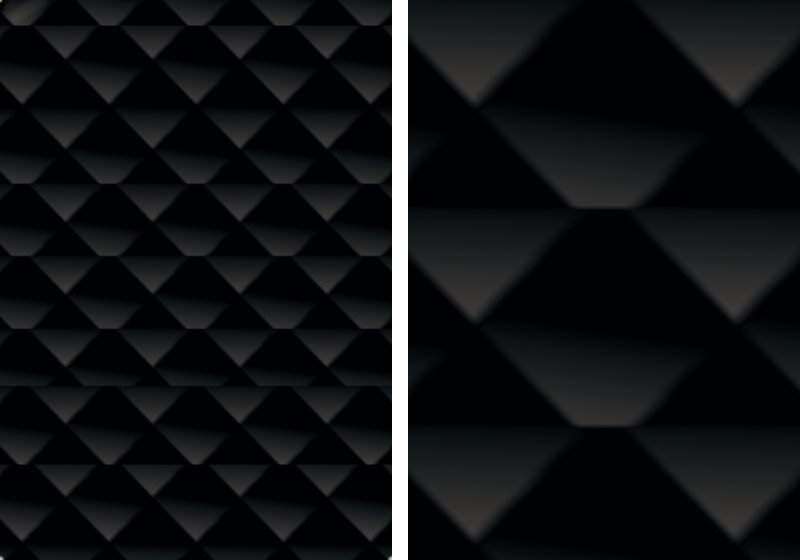
Left, the full canvas; right, a detail of the centre.
A Shadertoy shader for this pattern:

```glsl
float hash(vec2 p) {
    vec3 q = fract(p.xyx * vec3(0.1031, 0.1030, 0.0973));
    q += dot(q, q.yzx + 33.33);
    return fract((q.x + q.y) * q.z);
}

// Brightness of a lattice of diamond scales, each lit toward its lower tip
float scales(vec2 uv, float tipY, float band) {
    vec2 p = vec2(uv.x * 9.0 - 1.522, (tipY - uv.y) / 0.08);
    vec2 lattice = 0.5 * vec2(p.y + p.x, p.y - p.x);
    vec2 cell = floor(lattice);
    vec2 edge = 2.0 * fract(lattice);
    float height = 0.5 * (edge.x + edge.y);
    float side = 0.5 * (edge.x - edge.y);
    float rnd = hash(cell + 17.0 * band + 40.0);

    // Staggered rows lean more strongly to the left
    float lean = mix(0.04, 0.14, mod(cell.x + cell.y, 2.0));
    float light = max(1.0 - height - lean * side, 0.0);

    // Crisp left edge, softer and slightly wavy right edge
    float wave = 0.025 * sin(height * 16.0 + rnd) * height;
    light *= smoothstep(0.0, 0.13, edge.x);
    light *= smoothstep(0.0, 0.2, edge.y + wave);
    return light * mix(0.275, 0.295, rnd);
}

float segmentDistance(vec2 p, vec2 a, vec2 b) {
    vec2 d = b - a;
    return length(p - a - d * clamp(dot(p - a, d) / dot(d, d), 0.0, 1.0));
}

// Cool shadows rising to warm grey highlights
vec3 tone(float v) {
    vec3 dark = mix(vec3(0.0, 0.004, 0.006), vec3(0.05, 0.07, 0.08), min(v / 0.05, 1.0));
    return mix(dark, vec3(0.24, 0.23, 0.22), clamp((v - 0.05) / 0.19, 0.0, 1.1));
}

void mainImage(out vec4 fragColor, in vec2 fragCoord) {
    vec2 uv = fragCoord / iResolution.xy;
    uv.y = 1.0 - uv.y;
    float aspect = iResolution.y / iResolution.x;
    vec2 q = vec2(uv.x, uv.y * aspect);

    // Horizontal bands: top seam and height of the first tip
    vec2 bands[7] = vec2[7](
        vec2(-1.0, -0.013), vec2(0.0456, 0.112), vec2(0.328, 0.4023),
        vec2(0.457, 0.5313), vec2(0.587, 0.6615), vec2(0.689, 0.763),
        vec2(0.8295, 0.8932));
    float light = 0.0;
    for (int i = 0; i < 7; i++) {
        float below = smoothstep(-0.002, 0.002, uv.y - bands[i].x);
        light = mix(light, scales(uv, bands[i].y, float(i)), below);
    }

    // Scuffed upper left corner
    float scuff = segmentDistance(q, vec2(0.04, 0.043), vec2(0.1, 0.0));
    light *= smoothstep(0.01, 0.035, uv.x + 0.5 * q.y);
    light += 0.08 * (1.0 - smoothstep(0.005, 0.028, scuff));
    vec3 col = tone(light);

    // Pale worn corners
    vec2 lower = vec2(min(q.x, 1.0 - q.x), aspect - q.y);
    col = mix(col, vec3(0.75, 0.77, 0.74), 1.0 - smoothstep(0.003, 0.014, length(lower)));
    col = mix(col, vec3(0.7, 0.66, 0.4), 1.0 - smoothstep(0.002, 0.009, length(q)));
    fragColor = vec4(col, 1.0);
}
```
